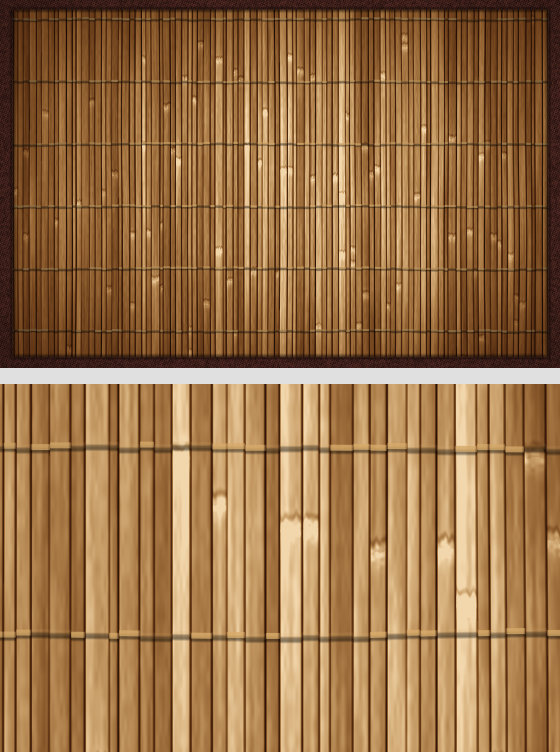
Top: the whole. Bottom: its middle third, enlarged.
Write a WebGL 1 fragment shader that draws this texture.

```glsl
precision highp float;
// Bamboo slat mat bound in dark maroon cloth, with six rows of stitching.
// Uneven columns are cut from a jittered grid, toned by noise, given nodes and
// grain, crossed by dashed threads, then darkened towards the rim.

uniform vec2 u_resolution;

#define SLATS 92.0
#define SLAT_JITTER 0.52
#define THREADS 6.0
#define THREAD_FIRST 0.101
#define THREAD_STEP 0.1695
#define THREAD_HALF 0.0026
#define MAT_MIN vec2(0.0225, 0.030)
#define MAT_MAX vec2(0.9790, 0.974)
#define ASPECT 1.524
#define BASE_TONE 0.77
#define CLOTH_COLOR vec3(0.25, 0.125, 0.105)
#define THREAD_COLOR vec3(0.86, 0.68, 0.42)

float hash(vec2 p) {
  p = fract(p * vec2(0.1731, 0.3179));
  p += dot(p, p.yx + 23.45);
  return fract(p.x * p.y * 17.31);
}

float noise(vec2 p) {
  vec2 i = floor(p), f = fract(p);
  f = f * f * (3.0 - 2.0 * f);
  return mix(mix(hash(i), hash(i + vec2(1.0, 0.0)), f.x),
             mix(hash(i + vec2(0.0, 1.0)), hash(i + 1.0), f.x), f.y);
}

// Bamboo ramp: deep brown through tan to straw
vec3 bamboo(float t) {
  t = clamp(t, 0.05, 0.95);
  return t * vec3(1.0, 0.355 + 0.557 * t, 0.14 + 0.63 * t * t);
}

// Left edge of a slat, in slat units
float slatEdge(float id) {
  return id + SLAT_JITTER * (hash(vec2(id, 3.0)) - 0.5);
}

// Tone change from the pale, ragged nodes of one slat
float nodes(float id, float x, float y) {
  float tone = 0.0;
  for (int k = 0; k < 2; k++) {
    vec2 seed = vec2(id, 40.0 + 9.0 * float(k));
    float present = step(0.55, hash(seed));
    float dy = y - hash(seed + 2.0) + 0.006 * (noise(vec2(x * 5.0, id)) - 0.5);
    float knot = exp(-dy * dy / 0.00014);
    float tail = exp(-abs(dy) / 0.045) * step(dy, 0.0);
    float ring = exp(-pow((dy - 0.010) / 0.0035, 2.0));
    float ragged = 0.5 + noise(vec2(x * 4.0, y * 260.0));
    tone += present * (0.17 * knot * ragged + 0.06 * tail - 0.20 * ring);
  }
  return tone;
}

vec3 cloth(vec2 p, float soft) {
  vec2 w = p * 125.0;
  float twill = sin(6.2832 * (w.x + 0.5 * w.y)) * sin(6.2832 * (w.y - 0.3 * w.x));
  float fuzz = noise(p * 230.0) - 0.5;
  return CLOTH_COLOR * (1.0 + 0.35 * twill * soft + 0.55 * fuzz);
}

void main() {
  vec2 uv = gl_FragCoord.xy / u_resolution;
  vec2 p = uv * vec2(ASPECT, 1.0);
  float pixel = 1.0 / u_resolution.y;

  // Find the slat under this point
  float span = MAT_MAX.x - MAT_MIN.x;
  float x = (uv.x - MAT_MIN.x) / span * SLATS;
  x += 0.22 * (noise(vec2(uv.x * 14.0, uv.y * 3.0)) - 0.5);
  float id = floor(x);
  if (x < slatEdge(id)) id -= 1.0;
  else if (x > slatEdge(id + 1.0)) id += 1.0;
  float left = slatEdge(id), right = slatEdge(id + 1.0);
  float across = (x - left) / (right - left);

  // Slat tone: overall shade, slow drift, grain and rounded side light
  float shade = hash(vec2(id, 11.0));
  float tone = BASE_TONE + 0.24 * (shade - 0.5);
  tone += 0.10 * step(0.9, hash(vec2(id, 17.0)));
  tone += 0.17 * (noise(vec2(id * 7.3, uv.y * 4.0 + shade * 9.0)) - 0.5);
  tone += 0.14 * (noise(vec2(x * 4.0, uv.y * 9.0)) - 0.5);
  tone += 0.07 * (noise(vec2(x * 6.0, uv.y * 70.0)) - 0.5);
  tone += 0.10 * (0.45 - across);
  tone += nodes(id, x, uv.y);

  // Dark gaps of varied depth between slats
  float slatPixel = SLATS / (span * u_resolution.x);
  float leftGap = 1.0 - smoothstep(0.0, 0.05 + 0.8 * slatPixel, x - left);
  float rightGap = 1.0 - smoothstep(0.0, 0.10 + 0.8 * slatPixel, right - x);
  float gap = max(leftGap * (0.35 + 0.4 * hash(vec2(id, 23.0))),
                  rightGap * (0.35 + 0.4 * hash(vec2(id + 1.0, 23.0))));
  tone *= 1.0 - gap;

  // Light falls off from the middle of the mat
  vec2 q = (uv - vec2(0.52, 0.5)) * 2.0;
  float light = (1.0 - 0.40 * q.x * q.x) * (1.0 - 0.34 * q.y * q.y);
  vec3 color = bamboo(tone * light);

  // Thread rows: a shadow line with pale stitches over some slats
  float row = clamp(floor((uv.y - THREAD_FIRST) / THREAD_STEP + 0.5), 0.0, THREADS - 1.0);
  float dy = uv.y - THREAD_FIRST - row * THREAD_STEP;
  dy += 0.003 * (hash(vec2(id, row + 60.0)) - 0.5) + 0.004 * (noise(vec2(uv.x * 6.0, row)) - 0.5);
  float thread = 1.0 - smoothstep(THREAD_HALF - 0.5 * pixel, THREAD_HALF + 0.7 * pixel, abs(dy));
  float shadow = 1.0 - smoothstep(0.001, 0.003 + pixel, abs(dy + 0.003));
  float stitch = step(0.48, hash(vec2(id, row + 80.0))) * (1.0 - gap);
  color *= 1.0 - 0.42 * shadow;
  color = mix(color, THREAD_COLOR * light, thread * (0.12 + 0.68 * stitch));

  // Cloth binding and the shade it casts on the slats
  vec2 inset = min(uv - MAT_MIN, MAT_MAX - uv) * vec2(ASPECT, 1.0);
  float inside = min(inset.x, inset.y);
  color *= mix(0.5, 1.0, smoothstep(0.0, 0.012, inside));
  float weaveSoft = clamp(1.6 - 250.0 * pixel, 0.35, 1.0);
  vec3 binding = cloth(p, weaveSoft) * (0.55 + 0.6 * light);
  binding *= 1.0 - 0.35 * exp(-pow((inside + 0.004) / 0.003, 2.0));
  color = mix(binding, color, smoothstep(-pixel, pixel, inside));
  gl_FragColor = vec4(color, 1.0);
}
```
